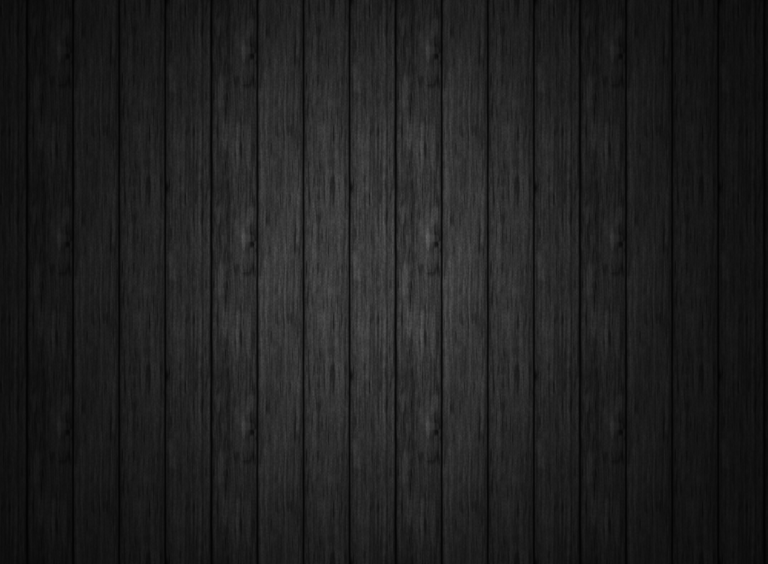
Write a Shadertoy shader that draws this texture.

```glsl
float hash(vec2 p) {
    return fract(sin(dot(p, vec2(127.1, 311.7))) * 43758.5453);
}

// Value noise that wraps at the given whole-number period
float noise(vec2 p, vec2 period) {
    vec2 cell = floor(p), f = fract(p);
    f = f * f * (3.0 - 2.0 * f);
    vec2 a = mod(cell, period), b = mod(cell + 1.0, period);
    return mix(mix(hash(a), hash(vec2(b.x, a.y)), f.x),
               mix(hash(vec2(a.x, b.y)), hash(b), f.x), f.y);
}

// Noise over the four-plank tile, with cells counted per plank and per tile height
float grain(vec2 p, vec2 cells) {
    return noise(p * cells, vec2(4.0, 1.0) * cells) - 0.5;
}

// Soft elliptical spot
float spot(vec2 p, vec2 center, vec2 radius) {
    vec2 d = (p - center) / radius;
    return exp(-dot(d, d));
}

float woodTone(vec2 p) {
    float plank = mod(floor(p.x), 4.0);
    vec2 r = fract(p);

    // Long fibres bend slightly along the board
    vec2 q = p;
    q.x += 0.06 * grain(p, vec2(2.0, 5.0));
    float fibres = 0.36 * grain(q, vec2(25.0, 4.0))
                 + 0.22 * grain(q + 0.37, vec2(13.0, 2.0))
                 + 0.28 * grain(q, vec2(30.0, 22.0))
                 + 0.10 * grain(q, vec2(4.0, 3.0));
    float pores = smoothstep(0.18, 0.42, grain(q + 0.61, vec2(22.0, 11.0)));
    float tone = 1.03 + fibres - 0.22 * pores;

    // Each of the four boards has its own character
    if (plank < 0.5) {
        float flame = grain(q, vec2(7.0, 7.0));
        tone += 0.24 * smoothstep(0.14, 0.34, flame) - 0.05;
        float knots = spot(r, vec2(0.90, 0.70), vec2(0.12, 0.06))
                    + 0.7 * spot(r, vec2(0.82, 0.56), vec2(0.14, 0.03));
        tone -= 0.55 * knots * smoothstep(-0.2, 0.25, grain(q, vec2(10.0, 30.0)));
        tone += 0.25 * spot(r, vec2(0.68, 0.76), vec2(0.07, 0.09));
    } else if (plank < 1.5) {
        float bands = sin(6.2832 * (r.x * 6.0 + 1.5 * grain(p, vec2(2.0, 2.0))));
        tone += 0.05 + 0.05 * bands;
        tone += 0.18 * spot(r, vec2(0.16, 0.57), vec2(0.08, 0.13));
    } else if (plank < 2.5) {
        tone += 0.03 + 0.12 * grain(q, vec2(8.0, 1.0));
    } else {
        tone += 0.07 * sin(r.x * 69.0) + 0.20 * grain(p, vec2(16.0, 1.0));
        float wrapped = abs(r.y - 0.5) - 0.5;
        tone -= 0.45 * spot(vec2(r.x, wrapped), vec2(0.0), vec2(0.10, 0.035));
    }
    return tone;
}

void mainImage(out vec4 fragColor, in vec2 fragCoord) {
    vec2 uv = fragCoord / iResolution.xy;
    vec2 board = vec2((uv.x - 0.0352) / 0.06, uv.y * 3.0);
    float pixel = 1.0 / (0.06 * iResolution.x);

    // Pool of light fading to the sides
    vec2 d = uv - vec2(0.485, 0.53);
    float light = 0.052 + 0.176 * exp(-dot(d * d, vec2(9.0, 4.0)));
    float shade = light * woodTone(board);

    // Thin soft grooves with shaded shoulders and a faint lit lip
    float offset = fract(board.x + 0.5) - 0.5;
    float wear = 0.006 * grain(board, vec2(2.0, 24.0));
    float groove = 1.0 - smoothstep(0.0, 0.025 + 0.7 * pixel, abs(offset + wear));
    shade *= 1.0 - 0.24 * exp(-abs(offset) * 17.0);
    shade *= 1.0 + 0.10 * exp(-pow((offset - 0.085) / 0.03, 2.0));
    shade *= 1.0 - 0.72 * groove;

    // Fine surface grit
    shade *= 1.0 + 0.18 * grain(board, vec2(30.0, 110.0));
    fragColor = vec4(vec3(max(shade, 0.0)), 1.0);
}
```
